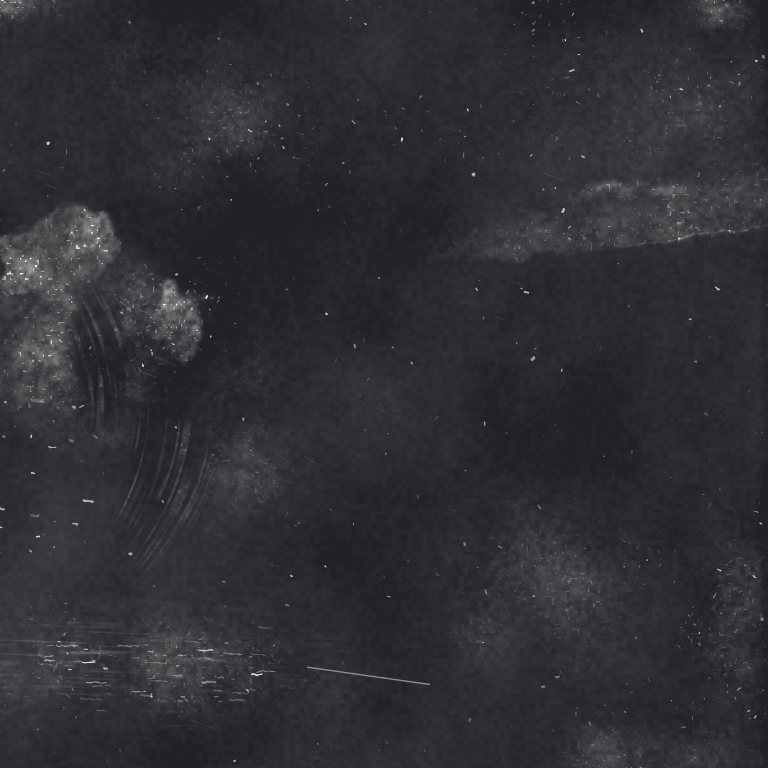
Reproduce this texture procedurally as a Shadertoy shader.

```glsl
// Draws a worn black film plate with haze, smeared stains, dust specks and scratches.

const vec3 SHADOW_TINT = vec3(-.002, -.004, .019);
const float BASE_TONE = .156;
const float DUST_TONE = .95;

// Integer hash: three values in 0..1 per cell
vec3 hash3(vec2 cell, float seed) {
  uvec3 v = uvec3(ivec3(cell, seed)) * 1664525u + 1013904223u;
  for (int i = 0; i < 2; i++) {
    v.x += v.y * v.z;
    v.y += v.z * v.x;
    v.z += v.x * v.y;
    v ^= v >> 16u;
  }
  return vec3(v >> 8u) / exp2(24.);
}

float noise(vec2 p, float seed) {
  vec2 cell = floor(p), f = fract(p), e = vec2(1, 0);
  f = f * f * (3. - 2. * f);
  float low = mix(hash3(cell, seed).x, hash3(cell + e, seed).x, f.x);
  float high = mix(hash3(cell + e.yx, seed).x, hash3(cell + 1., seed).x, f.x);
  return mix(low, high, f.y);
}

float fbm(vec2 p, float seed) {
  float sum = 0., gain = .516;
  for (int i = 0; i < 5; i++) {
    sum += gain * noise(p, seed + float(i));
    p = mat2(1.6, 1.2, -1.2, 1.6) * p;
    gain *= .5;
  }
  return sum;
}

// Patchy multiplier with strong peaks
float mottle(vec2 p, float seed) {
  float cloud = fbm(p, seed);
  return .1 + 3.2 * cloud * cloud;
}

vec2 rotate(vec2 p, float angle) {
  float c = cos(angle), s = sin(angle);
  return vec2(c * p.x + s * p.y, c * p.y - s * p.x);
}

float glow(vec2 p, vec2 centre, vec2 radius) {
  vec2 d = (p - centre) / radius;
  return exp(-dot(d, d));
}

float stain(vec2 p, vec2 centre, vec2 radius, float softness) {
  return 1. - smoothstep(1. - softness, 1., length((p - centre) / radius));
}

float capsule(vec2 d, vec2 size) {
  float aa = .7 / iResolution.y;
  d.x -= clamp(d.x, -size.x, size.x);
  return (1. - smoothstep(size.y - aa, size.y + aa, length(d))) * min(1., size.y / aa);
}

// Scattered capsules: size holds the largest half length and half width
float marks(vec2 p, vec2 cells, float angle, float spread, vec2 size, float density, float seed) {
  float light = 0.;
  vec2 q = rotate(p, angle) * cells;
  for (int k = 0; k < 9; k++) {
    vec2 cell = floor(q) + vec2(k % 3, k / 3) - 1.;
    vec3 place = hash3(cell, seed), shape = hash3(cell, seed + 50.);
    vec2 d = rotate((q - cell - place.xy) / cells, (shape.x - .5) * spread);
    vec2 s = size * mix(vec2(.1, .4), vec2(1), vec2(shape.y * shape.y, pow(shape.z, 5.)));
    float present = smoothstep(0., .05, density - place.z);
    light = max(light, capsule(d, s) * present * mix(.3, 1., shape.x));
  }
  return light;
}

// Soft clouds of wear over the dark ground
float hazeTone(vec2 p) {
  float haze = .085 * glow(p, vec2(.71, .24), vec2(.11, .08));
  haze += .06 * glow(p, vec2(.27, .86), vec2(.16, .08));
  haze += .065 * glow(p, vec2(.89, .84), vec2(.13, .1));
  haze += .08 * glow(p, vec2(.32, .43), vec2(.05, .08));
  haze += .095 * glow(p, vec2(.16, .13), vec2(.22, .06));
  haze += .07 * glow(p, vec2(.96, .18), vec2(.04, .13));
  haze += .1 * glow(p, vec2(.84, .02), vec2(.1, .035));
  haze += .26 * glow(p, vec2(.94, .99), vec2(.03, .022));
  haze += .14 * glow(p, vec2(.02, 1), vec2(.06, .025));
  return haze * mottle(p * 13., 20.);
}

// Pale residue at the left, wiped through by fine dark strokes
float residueTone(vec2 p) {
  vec2 w = p + .06 * (vec2(fbm(p * 22., 30.), fbm(p * 22., 36.)) - .5);
  float body = max(stain(w, vec2(.055, .66), vec2(.052, .06), .2),
                   stain(w, vec2(.095, .665), vec2(.055, .07), .2));
  body = max(body, 1.1 * stain(w, vec2(.235, .575), vec2(.045, .052), .4));
  body = max(body, .7 * stain(w, vec2(.1, .55), vec2(.17, .16), .85));
  float tone = .16 * body * (.2 + mottle(p * 26., 42.));
  tone += .14 * glow(w, vec2(.23, .61), vec2(.035, .012));
  float bend = p.x + 1.9 * pow(abs(p.y - .47), 2.);
  float bristle = noise(vec2(bend * 290., p.y * 9.), 48.) * (.5 + noise(p * 30., 49.));
  float wipe = max(stain(w, vec2(.13, .54), vec2(.055, .11), .5),
                   stain(rotate(w - vec2(.21, .38), -.25), vec2(0), vec2(.075, .16), .6));
  return mix(tone, .11 * smoothstep(.5, 1.1, bristle) - .02, .9 * wipe);
}

// Pale smear at the right with a crisp lower rim
float smearTone(vec2 p) {
  float edge = .655 + .055 * pow(clamp((p.x - .58) / .42, 0., 1.), 1.5);
  float wobble = fbm(p * 24., 55.) - .5;
  float y = p.y - edge + .02 * wobble;
  float band = smoothstep(-.004, .008, y) * (1. - smoothstep(.02, .09, y));
  float rim = exp(-abs(y) / .002) * smoothstep(.72, .98, p.x);
  float wisp = glow(p, vec2(.82, .752 + .03 * wobble), vec2(.06, .008));
  return (.08 * band * smoothstep(.52, .75, p.x) + .22 * rim + .16 * wisp) * mottle(p * 24., 61.);
}

// Clumped specks, rubbed lines and hair scratches
float dustLight(vec2 p) {
  vec2 r = p + .0022 * (vec2(noise(p * 260., 80.), noise(p * 260., 81.)) - .5);
  float clump = smoothstep(.48, .72, fbm(p * 11., 70.));
  float worn = glow(p, vec2(.93, .22), vec2(.1, .22)) + glow(p, vec2(.28, .86), vec2(.15, .09))
    + glow(p, vec2(.8, .86), vec2(.17, .09)) + glow(p, vec2(.22, .59), vec2(.08, .06));
  float rub = glow(p, vec2(.18, .135), vec2(.19, .045)) * (.35 + clump)
    + .7 * glow(p, vec2(.27, .12), vec2(.05, .04));
  float nicks = glow(p, vec2(.06, .33), vec2(.08, .12));
  float light = marks(r, vec2(55), .4, 5., vec2(.0022, .0019), .05 + clump * (.08 + .12 * worn), 100.);
  light += .8 * marks(r, vec2(130), .9, 4., vec2(.0025, .0011), .02 + .06 * clump + worn * (.05 + .2 * clump), 200.);
  light += marks(r, vec2(30, 240), -.04, .12, vec2(.014, .0012), .55 * rub, 300.);
  light += marks(r, vec2(25, 70), -.06, .3, vec2(.012, .0022), .16 * nicks, 400.);
  light += .2 * marks(p, vec2(28, 150), -.42, .25, vec2(.017, .0007), .3 * clump, 500.);
  light += .5 * capsule(rotate(p - vec2(.48, .12), -.14), vec2(.08, .0009));
  return min(light, 1.);
}

void mainImage(out vec4 fragColor, in vec2 fragCoord) {
  vec2 p = fragCoord / iResolution.xy;
  float tone = BASE_TONE + .12 * (fbm(p * 4., 1.) - .5) + .06 * (fbm(p * 14., 7.) - .5);
  tone += .015 * smoothstep(.12, .45, length(p - vec2(.56, .46)));
  // Grit grows stronger where the plate is worn
  float wear = hazeTone(p) + residueTone(p) + smearTone(p), rough = max(wear, 0.);
  tone += wear + (fbm(p * 150., 90.) - .5) * (.06 + 1.3 * rough);
  tone += 2.2 * rough * smoothstep(.78, 1., noise(p * 300., 14.));
  float hairline = smoothstep(.55, 1., noise(rotate(p, -.04) * vec2(22, 330), 15.));
  tone += .22 * hairline * glow(p, vec2(.17, .14), vec2(.2, .05)) * noise(p * 25., 16.);
  tone -= .02 * smoothstep(.93, 1., p.y) + .03 * smoothstep(.985, 1., p.x);
  tone = mix(max(tone, .132), DUST_TONE, dustLight(p));
  fragColor = vec4(tone + SHADOW_TINT * (1. - smoothstep(.2, .4, tone)), 1);
}
```
